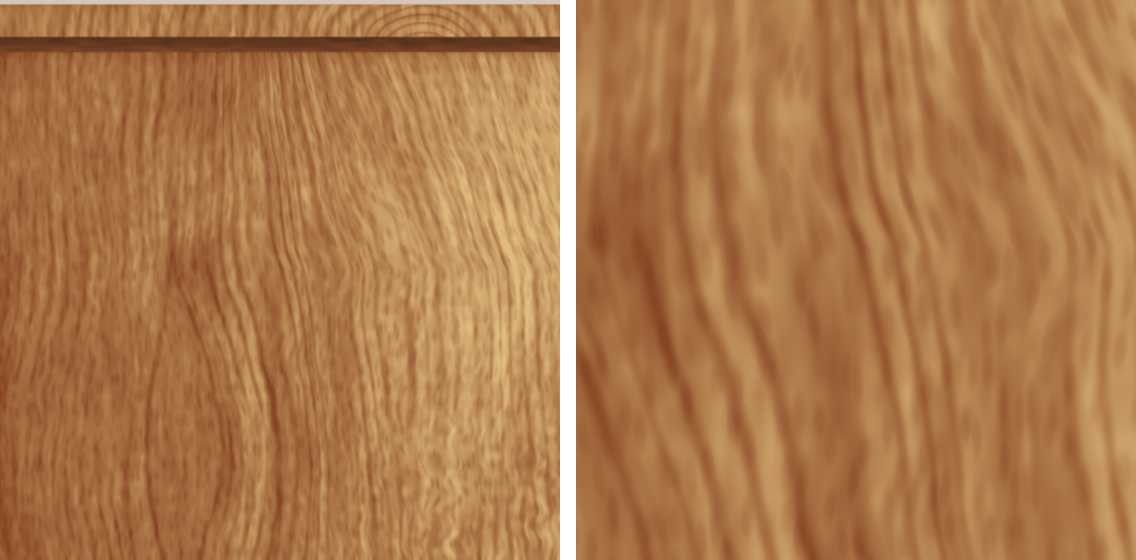
Left: the whole. Right: its middle third, enlarged.
Write a three.js fragment shader that draws this texture.

```glsl
varying vec2 vUv;

#define RUST vec3(0.56, 0.315, 0.17)
#define TAN vec3(0.675, 0.465, 0.28)
#define HONEY vec3(0.84, 0.69, 0.46)
#define GROOVE vec3(0.40, 0.225, 0.13)
#define WALL vec3(0.83, 0.78, 0.73)
#define RING_FREQ 36.0
#define RING_DEPTH 0.17
#define FIBRE_DEPTH 0.46
#define GROOVE_LOW 0.907
#define GROOVE_HIGH 0.934
#define BOARD_TOP 0.992
#define SOFT 0.0025

float hash(vec2 p) {
  return fract(sin(dot(p, vec2(127.1, 311.7))) * 43758.5453);
}

// Smooth value noise, centred on zero
float noise(vec2 p) {
  vec2 i = floor(p);
  vec2 f = fract(p);
  f = f * f * (3.0 - 2.0 * f);
  float low = mix(hash(i), hash(i + vec2(1.0, 0.0)), f.x);
  float high = mix(hash(i + vec2(0.0, 1.0)), hash(i + vec2(1.0)), f.x);
  return mix(low, high, f.y) - 0.5;
}

// Cellular noise: distance to the nearest scattered point
float cells(vec2 p) {
  vec2 home = floor(p);
  float nearest = 2.0;
  for (int y = -1; y <= 1; y++) {
    for (int x = -1; x <= 1; x++) {
      vec2 cell = home + vec2(float(x), float(y));
      vec2 point = cell + vec2(hash(cell), hash(cell + 57.3));
      nearest = min(nearest, length(point - p));
    }
  }
  return nearest;
}

// Long streaks and narrow dark growth rings; x runs across the grain
float rings(vec2 g) {
  float phase = g.x * RING_FREQ + 1.5 * noise(vec2(g.x * 17.0, g.y * 2.5));
  float crest = 0.5 + 0.5 * sin(6.2832 * phase);
  float line = 0.5 - 1.6 * crest * crest * crest;
  float strength = 0.6 + 1.1 * noise(vec2(g.x * 15.0, g.y * 5.0) + 31.0);
  float streak = noise(vec2(g.x * 62.0, g.y * 6.0) + 7.0);
  return RING_DEPTH * (line * strength + 1.6 * streak);
}

// Fine fibres and short pores
float fibres(vec2 p, float rough) {
  float fine = noise(vec2(p.x * 125.0, p.y * 17.0));
  float fleck = noise(vec2(p.x * 110.0, p.y * 65.0) + 19.0);
  float pore = 1.0 - smoothstep(0.1, 0.42, cells(vec2(p.x * 80.0, p.y * 24.0)));
  return FIBRE_DEPTH * (0.65 * fine + rough * fleck - 0.3 * pore + 0.06);
}

float spot(vec2 p, vec2 centre, vec2 size) {
  vec2 d = (p - centre) / size;
  return exp(-dot(d, d));
}

// Tone of the large panel, with grain parting around a pointed heart
float panelTone(vec2 p) {
  float corner = smoothstep(0.5, 0.8, p.x) * smoothstep(0.4, 0.1, p.y);
  float bend = 0.006 * sin(p.y * 9.0 + p.x * 8.0) + 0.002 * sin(p.y * 25.0 - p.x * 14.0);
  bend += 0.024 * noise(p * vec2(6.0, 3.5)) + 0.007 * noise(p * vec2(16.0, 20.0));
  bend += 0.012 * corner * noise(p * vec2(26.0, 34.0));
  float lean = 0.34 * smoothstep(0.33, 0.62, p.x) * max(p.y - 0.52, 0.0);
  float side = p.x - 0.325 + bend + lean;
  float heart = 0.075 * smoothstep(0.56, 0.24, p.y) * smoothstep(-0.16, 0.2, p.y);
  float away = abs(side) - heart * exp(-3.0 * abs(side));
  vec2 grain = vec2(sign(side) * max(away, 0.0), p.y);

  // Rings fade inside the heart; its rim is dark
  float outside = smoothstep(-0.003, 0.012, away);
  float bold = 1.0 + 0.6 * spot(p, vec2(0.53, 0.3), vec2(0.12, 0.4));
  float tone = mix(0.43, 0.71, smoothstep(0.38, 0.95, p.x));
  tone += rings(grain) * outside * bold;
  tone += fibres(vec2(side, p.y), 0.4 + 0.3 * corner);
  float rim = (away - 0.003) / 0.006;
  tone -= 0.32 * exp(-rim * rim) * smoothstep(0.72, 0.5, p.y);

  // Broad stains and paler wood
  tone += 0.22 * noise(p * vec2(7.0, 4.0) + 3.0);
  tone -= 0.2 * spot(p, vec2(0.37, 0.83), vec2(0.16, 0.13));
  tone -= 0.26 * spot(p, vec2(0.34, 0.51), vec2(0.05, 0.08));
  tone += 0.2 * spot(p, vec2(0.44, 0.37), vec2(0.025, 0.22));
  tone -= 0.3 * spot(vec2(p.x + bend, p.y), vec2(0.485, 0.2), vec2(0.009, 0.32));
  tone += 0.12 * spot(p, vec2(0.95, 0.5), vec2(0.22, 0.3));
  tone -= 0.28 * exp(-p.x * 28.0) + 0.1 * smoothstep(0.25, 0.0, p.y) * (1.0 - p.x);
  return tone - 0.3 * exp((p.y - GROOVE_LOW) * 70.0);
}

// Tone of the narrow upper rail, with an arch in the grain
float railTone(vec2 p) {
  vec2 arch = (p - vec2(0.76, 0.915)) * vec2(1.0, 1.4);
  float across = length(arch) + 0.016 * noise(p * vec2(9.0, 20.0));
  float tone = 0.48 + 0.14 * p.x + 1.2 * rings(vec2(across, p.y));
  return tone + fibres(p, 0.35) - 0.2 * exp((p.y - BOARD_TOP) * 250.0);
}

vec3 woodColor(float tone) {
  tone = clamp(tone, -0.15, 1.1);
  vec3 lower = mix(RUST, TAN, min(tone * 2.0, 1.0));
  return mix(lower, HONEY, max(tone * 2.0 - 1.0, 0.0));
}

void main() {
  vec2 p = vUv;
  float tone = p.y < 0.5 * (GROOVE_LOW + GROOVE_HIGH) ? panelTone(p) : railTone(p);
  vec3 color = woodColor(tone);

  // Shadowed groove and bright wall above the board
  float groove = smoothstep(GROOVE_LOW - SOFT, GROOVE_LOW + SOFT, p.y);
  groove *= 1.0 - smoothstep(GROOVE_HIGH - SOFT, GROOVE_HIGH + SOFT, p.y);
  float depth = smoothstep(GROOVE_HIGH, GROOVE_LOW, p.y);
  vec3 recess = GROOVE * (0.88 + 0.25 * depth + 0.2 * noise(p * vec2(40.0, 180.0)));
  color = mix(color, recess, groove);
  color = mix(color, WALL, smoothstep(BOARD_TOP - SOFT, BOARD_TOP + SOFT, p.y));
  gl_FragColor = vec4(color, 1.0);
}
```
